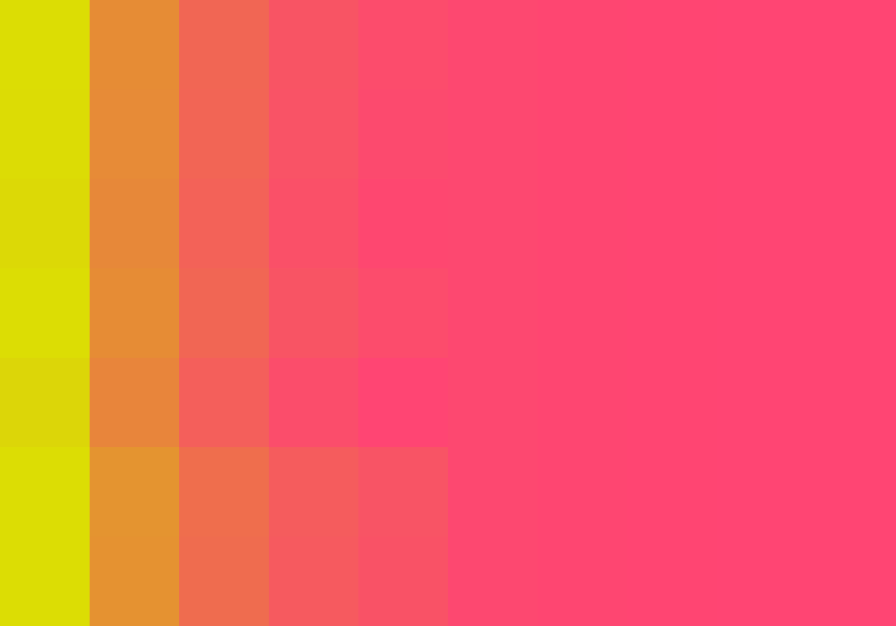
Give the GLSL for this background, as a Shadertoy shader.

```glsl
#define GRID vec2(10.0, 7.0)
#define YELLOW vec3(0.864, 0.868, 0.016)
#define PINK vec3(1.0, 0.269, 0.451)
#define DECAY 0.47
#define CURVE vec3(1.0, 0.0, 0.35)
#define LAST_VARIED_COLUMN 4.5
#define EDGE_PIXELS 0.5

// Change in yellow for each row, bottom to top
const float rowShift[7] = float[7](0.038, 0.05, -0.05, 0.0, -0.03, -0.012, 0.0);

// Flat colour of one cell: yellow fades to pink by column
vec3 cellColor(vec2 cell) {
    cell = clamp(cell, vec2(0.0), GRID - 1.0);
    float varied = 1.0 - step(LAST_VARIED_COLUMN, cell.x);
    float yellow = pow(DECAY, cell.x) + varied * rowShift[int(cell.y)];
    yellow = clamp(yellow, 0.0, 1.0);

    // Red drops faster than green along the blend
    vec3 amount = mix(vec3(yellow), vec3(yellow * (2.0 - yellow)), CURVE);
    return mix(PINK, YELLOW, amount);
}

void mainImage(out vec4 fragColor, in vec2 fragCoord) {
    // Nearest four cells, blended only across a pixel-wide edge
    vec2 grid = fragCoord / iResolution.xy * GRID - 0.5;
    vec2 cell = floor(grid);
    vec2 edge = EDGE_PIXELS * GRID / iResolution.xy;
    vec2 blend = smoothstep(0.5 - edge, 0.5 + edge, fract(grid));

    vec3 lower = mix(cellColor(cell), cellColor(cell + vec2(1.0, 0.0)), blend.x);
    vec3 upper = mix(cellColor(cell + vec2(0.0, 1.0)), cellColor(cell + 1.0), blend.x);
    fragColor = vec4(mix(lower, upper, blend.y), 1.0);
}
```
